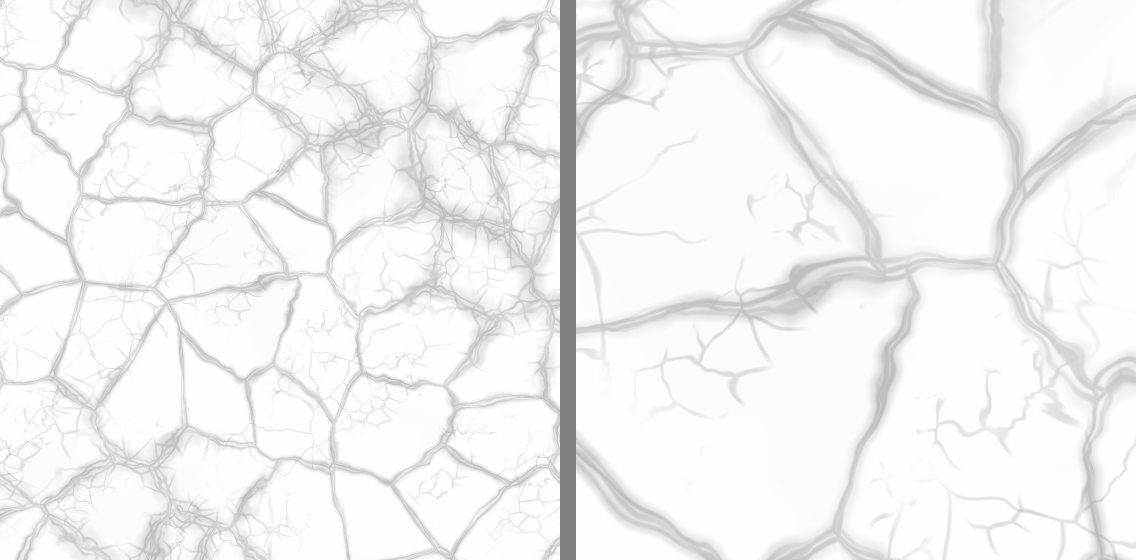
Left, the full canvas; right, a detail of the centre.
Reproduce this texture procedurally as a WebGL 1 fragment shader.

```glsl
precision highp float;
// White marble: braided grey veins around irregular cells, with rubble and hairline cracks.

uniform vec2 u_resolution;

const float VEIN_CELLS = 6.4;
const float RUBBLE_CELLS = 19.0;
const float CRACK_CELLS = 13.0;
const float FLECK_CELLS = 34.0;

vec2 hash2(vec2 cell) {
  vec2 k = vec2(dot(cell, vec2(127.1, 311.7)), dot(cell, vec2(269.5, 183.3)));
  return fract(sin(k) * 43758.5453);
}

// Turning, self-bending sines: two smooth irregular values around zero.
vec2 layeredSines(vec2 p) {
  mat2 turn = mat2(0.8, 0.6, -0.6, 0.8);
  vec2 sum = vec2(0.0);
  float amplitude = 1.0;
  for (int i = 0; i < 5; i++) {
    p = turn * p * 1.9 + sum + 1.7;
    sum += amplitude * sin(p.yx + vec2(0.4, 2.1));
    amplitude *= 0.55;
  }
  return sum;
}

// Distance to the nearest cell border, in the units of uv.
float cellBorder(vec2 uv, float cells) {
  vec2 p = uv * cells;
  vec2 base = floor(p);
  vec2 f = p - base;
  vec2 nearest = vec2(0.0);
  vec2 home = vec2(0.0);
  float best = 8.0;
  for (int y = -1; y <= 1; y++) {
    for (int x = -1; x <= 1; x++) {
      vec2 g = vec2(float(x), float(y));
      vec2 r = g + hash2(base + g) - f;
      float d = dot(r, r);
      if (d < best) {
        best = d;
        nearest = r;
        home = g;
      }
    }
  }
  float border = 8.0;
  for (int y = -2; y <= 2; y++) {
    for (int x = -2; x <= 2; x++) {
      vec2 g = home + vec2(float(x), float(y));
      vec2 r = g + hash2(base + g) - f;
      vec2 across = r - nearest;
      if (dot(across, across) > 0.0001) {
        border = min(border, dot(0.5 * (r + nearest), normalize(across)));
      }
    }
  }
  return border / cells;
}

// Soft line of the given half width around distance zero.
float line(float dist, float halfWidth, float blur) {
  return 1.0 - smoothstep(halfWidth - blur, halfWidth + blur, dist);
}

void main() {
  float pixel = 1.0 / min(u_resolution.x, u_resolution.y);
  vec2 uv = gl_FragCoord.xy * pixel;
  float blur = 0.0007 + 0.4 * pixel;

  vec2 bend = layeredSines(uv * 5.0);
  vec2 ripple = layeredSines(uv * 21.0 + 4.0);
  vec2 patches = layeredSines(uv * 3.4 + 9.0);
  vec2 breaks = layeredSines(uv * 8.0 + 15.0);
  vec2 bent = uv + 0.017 * bend;
  float broad = smoothstep(-0.6, 1.3, patches.x);

  // Main veins: strands that part and rejoin
  float strands = 0.0;
  float veinDist = 1.0;
  for (int i = 0; i < 4; i++) {
    float n = float(i);
    vec2 sway = layeredSines(uv * 11.0 + 7.3 * n) + 0.25 * ripple;
    float d = cellBorder(bent + mix(0.0035, 0.0085, broad) * sway, VEIN_CELLS);
    float strength = 0.75 + 0.3 * sin(3.0 * breaks.x + 2.0 * n);
    strands = max(strands, strength * line(d, mix(0.0014, 0.0021, broad), blur));
    veinDist = min(veinDist, d);
  }

  // Grey bed of the veins, streaked and of uneven width
  float bedWidth = mix(0.008, 0.03, broad * broad);
  float bed = 1.0 - smoothstep(0.15 * bedWidth, bedWidth, veinDist);
  bed *= 0.85 + 0.3 * ripple.x;

  // Small stones caught in the wide veins
  float rubbleDist = cellBorder(bent + 0.0035 * ripple, RUBBLE_CELLS);
  float rubbleZone = smoothstep(-0.2, 0.7, patches.x + 0.4 * breaks.y);
  rubbleZone *= 1.0 - smoothstep(0.014, 0.045, veinDist);
  float rubble = rubbleZone * line(rubbleDist, 0.0022, blur + 0.0006);

  // Broken hairline cracks and short flecks inside the cells
  float crackDist = cellBorder(uv.yx + 0.014 * bend.yx + 0.006 * ripple, CRACK_CELLS);
  float cracks = line(crackDist, 0.0012, blur) * smoothstep(-0.1, 0.9, breaks.y);
  float fleckDist = cellBorder(uv + 0.008 * ripple.yx, FLECK_CELLS);
  float fleckZone = smoothstep(0.2, 0.9, ripple.y) * smoothstep(-0.5, 0.8, breaks.x);
  float flecks = fleckZone * line(fleckDist, 0.0013, blur);

  // Shade from white down to grey
  float cloud = 0.012 * smoothstep(0.6, 1.9, breaks.x + patches.y);
  float shade = 0.997 - cloud - 0.095 * max(bed, 0.0);
  shade -= 0.125 * strands + 0.1 * rubble * (1.0 - strands);
  shade -= (0.105 * cracks + 0.12 * flecks) * (1.0 - 0.8 * strands);
  gl_FragColor = vec4(vec3(max(shade, 0.75)), 1.0);
}
```
